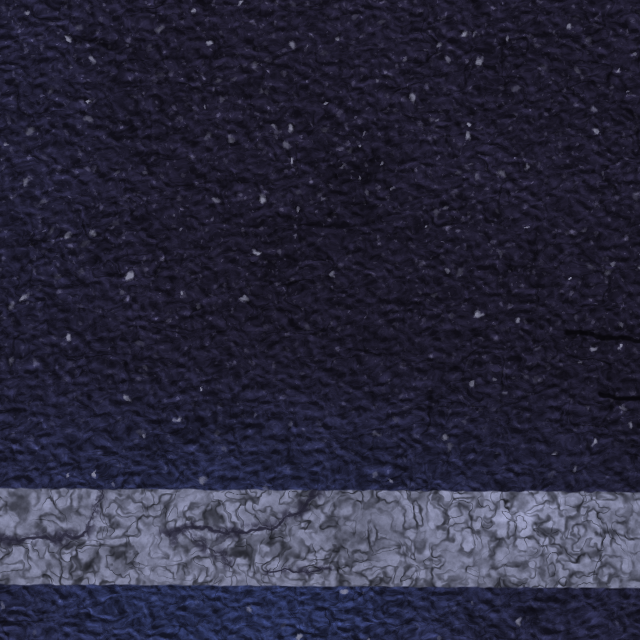
Reproduce this texture procedurally as a Shadertoy shader.

```glsl
// Dark rough asphalt with pale stone chips and a cracked painted stripe.
#define GRAIN vec2(84.0, 118.0)
#define RELIEF 1.75
#define STRIPE_TOP 0.237
#define STRIPE_BOTTOM 0.087
#define STRIPE_TILT 0.006
#define VEIN_SCALE 58.0
#define SHADOW_COLOR vec3(0.104, 0.097, 0.152)
#define BLUE_COLOR vec3(0.148, 0.182, 0.315)
#define PAINT_COLOR vec3(0.495, 0.508, 0.615)
#define CHIP_COLOR vec3(0.58, 0.59, 0.67)
#define HAZE_COLOR vec3(0.025, 0.021, 0.037)

float hash(vec2 p) {
    vec3 q = fract(vec3(p.xyx) * 0.1031);
    q += dot(q, q.yzx + 33.33);
    return fract((q.x + q.y) * q.z);
}

float noise(vec2 p) {
    vec2 i = floor(p), f = fract(p);
    f = f * f * (3.0 - 2.0 * f);
    return mix(mix(hash(i), hash(i + vec2(1, 0)), f.x),
               mix(hash(i + vec2(0, 1)), hash(i + vec2(1, 1)), f.x), f.y);
}

float fbm(vec2 p) {
    float sum = 0.0, amp = 0.5;
    for (int i = 0; i < 4; i++) {
        sum += amp * noise(p);
        p = mat2(1.6, 1.2, -1.2, 1.6) * p + 17.3;
        amp *= 0.5;
    }
    return sum;
}

// Centred two-channel noise used to bend coordinates
vec2 warp(vec2 p) {
    return vec2(fbm(p), fbm(p + 37.0)) - 0.47;
}

// Thin curves along the middle level of a noise field
float veins(vec2 p, float width) {
    return 1.0 - smoothstep(0.0, width, abs(noise(p) - 0.5));
}

float segment(vec2 p, vec2 a, vec2 b) {
    vec2 d = b - a;
    return length(p - a - d * clamp(dot(p - a, d) / dot(d, d), 0.0, 1.0));
}

float glow(vec2 p, vec2 center, vec2 size) {
    vec2 d = (p - center) / size;
    return exp(-dot(d, d));
}

// Sparse irregular stones, one candidate per grid cell
float chips(vec2 p, float scale, float density) {
    vec2 g = p * scale;
    g += 0.6 * warp(g * 2.0);
    vec2 cell = floor(g);
    float light = 0.0;
    for (int y = -1; y <= 1; y++)
    for (int x = -1; x <= 1; x++) {
        vec2 id = cell + vec2(x, y);
        vec2 d = g - id - vec2(hash(id + 31.1), hash(id + 57.9));
        float turn = 6.283 * hash(id + 83.0);
        d = mat2(cos(turn), sin(turn), -sin(turn), cos(turn)) * d;
        d.x *= 1.35;
        float radius = mix(0.15, 0.38, hash(id + 11.4));
        float body = 1.0 - smoothstep(radius * 0.3, radius * 1.2, length(d));
        float level = mix(0.2, 1.0, pow(hash(id + 19.2), 2.0));
        light = max(light, body * level * step(hash(id + 7.7), density));
    }
    return light;
}

vec3 asphalt(vec2 p) {
    vec2 q = p * GRAIN;
    q += 2.0 * warp(q * 0.4);
    float height = fbm(q);
    vec2 tilt = vec2(0.12, 0.36);
    float slope = fbm(q + tilt) - fbm(q - tilt);
    float patches = fbm(p * vec2(9.0, 11.0) + 4.0);

    // Broad light: blue near the stripe, dim toward the upper right
    float blue = 0.52 * glow(p, vec2(0.36, 0.20), vec2(0.46, 0.17));
    blue += 0.70 * glow(p, vec2(0.38, 0.03), vec2(0.28, 0.09));
    blue += 0.16 * glow(p, vec2(0.0, 0.70), vec2(0.20, 0.60));
    blue += 0.26 * (1.0 - smoothstep(0.05, 0.45, p.y));
    vec3 color = mix(SHADOW_COLOR, BLUE_COLOR, clamp(blue, 0.0, 1.0));
    color *= 1.0 + 0.35 * (patches - 0.45);
    color *= 1.0 - 0.12 * glow(p, vec2(0.72, 0.50), vec2(0.40, 0.22));
    color *= max(0.45, 1.0 + RELIEF * slope + 0.6 * (height - 0.47));

    // Grain outlines, broken hairlines, mineral flecks and bright chips
    float upper = smoothstep(0.15, 0.65, p.y);
    float broken = smoothstep(0.40, 0.60, fbm(p * 24.0 + 11.0));
    color *= 1.0 - 0.30 * veins(q * 0.62 + 5.0, 0.13) * mix(0.35, 1.0, broken);
    color *= 1.0 - 0.42 * veins(q * 0.22 + 13.0, 0.055) * broken;
    float flecks = chips(p, 58.0, 0.55) + 0.7 * chips(p + 0.37, 95.0, 0.60);
    color += vec3(0.135, 0.135, 0.153) * flecks
             * mix(0.40, 1.0, upper) * max(0.15, 0.5 + height + 2.0 * slope);
    float bright = chips(p + 0.71, 44.0, mix(0.06, 0.15, upper));
    color = mix(color, CHIP_COLOR, clamp(bright * (0.45 + height), 0.0, 0.9));

    // Fissures at the right edge
    vec2 w = p + 0.016 * warp(p * 34.0);
    float crack = min(segment(w, vec2(0.89, 0.481), vec2(1.02, 0.468)),
                      segment(w, vec2(0.94, 0.383), vec2(1.02, 0.376)));
    color *= mix(0.15, 1.0, smoothstep(0.0015, 0.006, crack));
    return HAZE_COLOR + 0.88 * color;
}

vec3 paint(vec2 p) {
    // Overlapping networks of soft winding veins, stronger where worn
    vec2 q = p * VEIN_SCALE;
    q += 2.4 * warp(q * 0.5);
    float wear = smoothstep(0.32, 0.60, fbm(p * 16.0 + 2.0));
    float gaps = smoothstep(0.28, 0.60, fbm(p * 44.0 + 6.0));
    vec3 color = PAINT_COLOR * (1.0 + 0.50 * (fbm(p * 95.0) - 0.47));
    color *= 1.0 - 0.46 * veins(q, 0.21) * mix(0.40, 1.0, gaps);
    color *= 1.0 - 0.34 * veins(q * 1.55 + 8.0, 0.20) * mix(0.25, 1.0, wear);
    color *= 1.0 - 0.30 * veins(q * 0.6 + 19.0, 0.10) * gaps;
    color *= 1.0 + 0.14 * glow(p, vec2(0.82, 0.20), vec2(0.10, 0.04));
    color *= 1.0 - 0.14 * glow(p, vec2(0.57, 0.17), vec2(0.06, 0.06));

    // Continuous branching cracks inside ragged stains
    vec2 w = p + 0.030 * warp(p * 34.0);
    float d = segment(w, vec2(-0.02, 0.147), vec2(0.14, 0.172));
    d = min(d, segment(w, vec2(0.14, 0.172), vec2(0.16, 0.235)) + 0.002);
    d = min(d, segment(w, vec2(0.265, 0.163), vec2(0.43, 0.178)));
    d = min(d, segment(w, vec2(0.43, 0.178), vec2(0.50, 0.235)));
    d = min(d, segment(w, vec2(0.30, 0.160), vec2(0.36, 0.125)) + 0.002);
    d = min(d, segment(w, vec2(0.42, 0.108), vec2(0.51, 0.114)) + 0.001);
    float ragged = smoothstep(0.32, 0.60, fbm(p * 70.0 + 3.0));
    float stain = 0.72 * ragged * (1.0 - smoothstep(0.003, 0.016, d));
    stain = max(stain, 0.82 * (1.0 - smoothstep(0.001, 0.005, d)));
    return mix(color, SHADOW_COLOR * 1.2, stain);
}

void mainImage(out vec4 fragColor, in vec2 fragCoord) {
    vec2 p = fragCoord / iResolution.xy;
    float y = p.y + STRIPE_TILT * p.x + 0.003 * (noise(p * 90.0) - 0.5);
    float soft = max(0.0018, 1.0 / iResolution.y);
    float stripe = smoothstep(-soft, soft, y - STRIPE_BOTTOM)
                 * smoothstep(-soft, soft, STRIPE_TOP - y);
    fragColor = vec4(clamp(mix(asphalt(p), paint(p), stripe), 0.0, 1.0), 1.0);
}
```
